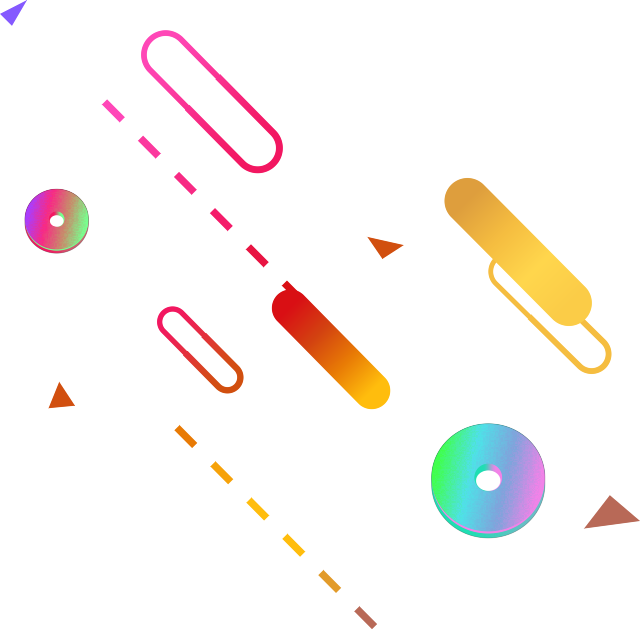
Write a WebGL 2 fragment shader that draws this background.

```glsl
#version 300 es
precision highp float;
// Scattered geometric confetti on white: diagonal pills, pill outlines, dashed
// lines, triangles and iridescent pierced discs. Each is a signed distance
// shape painted with a colour ramp, in units of 1/100 of the canvas height.

uniform vec2 u_resolution;
out vec4 outColor;

const vec3 WHITE = vec3(1.0);
const vec3 VIOLET = vec3(0.52, 0.35, 1.0);
const vec3 PURPLE = vec3(0.66, 0.24, 1.0);
const vec3 PINK = vec3(1.0, 0.28, 0.72);
const vec3 ROSE = vec3(0.95, 0.09, 0.38);
const vec3 RED = vec3(0.85, 0.06, 0.08);
const vec3 RUST = vec3(0.82, 0.31, 0.06);
const vec3 ORANGE = vec3(0.91, 0.48, 0.02);
const vec3 AMBER = vec3(1.0, 0.74, 0.05);
const vec3 GOLD = vec3(0.96, 0.74, 0.25);
const vec3 OCHRE = vec3(0.87, 0.62, 0.24);
const vec3 LEMON = vec3(1.0, 0.84, 0.30);
const vec3 CLAY = vec3(0.72, 0.41, 0.34);
const vec3 TAN = vec3(0.78, 0.55, 0.42);
const vec3 MINT = vec3(0.47, 1.0, 0.56);
const vec3 GREEN = vec3(0.25, 1.0, 0.30);
const vec3 CYAN = vec3(0.31, 0.88, 0.91);
const vec3 STEEL = vec3(0.50, 0.64, 0.86);
const vec3 ORCHID = vec3(0.95, 0.51, 0.91);
const vec3 TEAL = vec3(0.12, 0.87, 0.70);

const vec2 DASH_STEP = vec2(5.71, -5.75);
const vec2 DASH_HALF = vec2(2.0, 0.58);
const float DASH_LAST = 5.0;     // index of the final dash
const float GRAIN_CELL = 0.2;
const float GRAIN = 0.07;        // jitter of the disc ramps
const float SLANT = 0.22;        // lean of the disc colour bands

float hash(vec2 p) { return fract(sin(dot(p, vec2(127.1, 311.7))) * 43758.5453); }

// Smooth coverage of a signed distance
float cover(float d) {
  float px = 100.0 / u_resolution.y;
  return 1.0 - smoothstep(-0.6 * px, 0.6 * px, d);
}

void paint(inout vec3 col, vec3 ink, float d) { col = mix(col, ink, cover(d)); }

// Four evenly spaced colours
vec3 ramp(float t, vec3 a, vec3 b, vec3 c, vec3 d) {
  t = clamp(t, 0.0, 1.0) * 3.0;
  return mix(mix(mix(a, b, min(t, 1.0)), c, clamp(t - 1.0, 0.0, 1.0)), d, clamp(t - 2.0, 0.0, 1.0));
}

// x: distance to the segment, y: position along it
vec2 segment(vec2 p, vec2 a, vec2 b) {
  vec2 ab = b - a;
  float t = dot(p - a, ab) / dot(ab, ab);
  return vec2(length(p - a - ab * clamp(t, 0.0, 1.0)), t);
}

// Pill outline whose stroke thickens halfway along
void ring(inout vec3 col, vec2 p, vec2 a, vec2 b, float r, float stroke, vec3 c0, vec3 c1) {
  vec2 s = segment(p, a, b);
  float halfWidth = stroke * (s.y < 0.4 ? 0.88 : 1.06);
  paint(col, mix(c0, c1, smoothstep(-0.2, 1.1, s.y)), abs(s.x - r) - halfWidth);
}

// Row of dashes; x: distance, y: position along the row
vec2 dashes(vec2 p, vec2 start) {
  float gap = length(DASH_STEP);
  vec2 dir = DASH_STEP / gap, q = p - start;
  float along = dot(q, dir);
  float k = clamp(floor(along / gap + 0.5), 0.0, DASH_LAST);
  vec2 e = abs(vec2(along - k * gap, dot(q, vec2(-dir.y, dir.x)))) - DASH_HALF;
  return vec2(max(e.x, e.y), k / DASH_LAST);
}

float halfPlane(vec2 p, vec2 a, vec2 b) {
  vec2 e = normalize(b - a);
  return dot(p - a, vec2(-e.y, e.x));
}

// Corners run clockwise
float triangle(vec2 p, vec2 a, vec2 b, vec2 c) {
  return max(halfPlane(p, a, b), max(halfPlane(p, b, c), halfPlane(p, c, a)));
}

float ellipse(vec2 p, vec2 r) { return (length(p / r) - 1.0) * min(r.x, r.y); }

// Thick disc: rim, bevel, banded face, then the hole with its wall
void disc(inout vec3 col, vec2 p, vec2 centre, float r, float depth,
          vec3 c0, vec3 c1, vec3 c2, vec3 c3, vec3 rim, vec3 bevel) {
  vec2 q = p - centre, size = r * vec2(1.0, 0.95);
  float grain = (hash(floor(p / GRAIN_CELL)) - 0.5) * GRAIN;
  float t = 0.5 + 0.52 * (q.x - SLANT * q.y) / r + grain;
  float body = ellipse(q + vec2(0.0, clamp(-q.y, 0.0, depth)), size);
  paint(col, mix(rim, c3, 0.35 * smoothstep(0.4, 1.0, t)), body);
  paint(col, bevel, ellipse(q + vec2(0.0, 0.4 * depth), size * 0.99));
  float face = ellipse(q, size);
  paint(col, ramp(t, c0, c1, c2, c3), face);
  col = mix(col, col * 0.72, cover(abs(body) - 0.05));
  paint(col, mix(rim, bevel, smoothstep(-0.1, 0.15, q.x / r)), ellipse(q, vec2(0.245 * r)));
  paint(col, WHITE, ellipse(q + vec2(0.0, 0.055 * r), r * vec2(0.215, 0.18)));
}

void main() {
  vec2 p = gl_FragCoord.xy * 100.0 / u_resolution.y;
  vec3 col = WHITE;

  // Dashed lines
  vec2 d = dashes(p, vec2(18.0, 82.4));
  paint(col, ramp(d.y, PINK, mix(PINK, ROSE, 0.5), ROSE, RED), d.x);
  d = dashes(p, vec2(29.5, 30.7));
  paint(col, ramp(d.y, ORANGE, AMBER, AMBER, CLAY), d.x);

  // Pill outlines
  ring(col, p, vec2(26.3, 91.3), vec2(40.9, 76.5), 3.45, 0.52, PINK, ROSE);
  ring(col, p, vec2(27.4, 48.9), vec2(36.1, 40.1), 2.05, 0.48, ROSE, RUST);
  ring(col, p, vec2(80.6, 56.9), vec2(93.9, 43.8), 2.70, 0.44, GOLD, GOLD);

  // Solid pills
  d = segment(p, vec2(46.1, 51.1), vec2(59.0, 38.0));
  paint(col, ramp(d.y, RED, mix(RED, RUST, 0.8), ORANGE, AMBER), d.x - 2.95);
  d = segment(p, vec2(74.2, 68.1), vec2(90.3, 51.9));
  paint(col, ramp(d.y, OCHRE, GOLD, LEMON, mix(LEMON, GOLD, 0.4)), d.x - 3.65);

  // Triangles
  paint(col, VIOLET, triangle(p, vec2(4.3, 100.0), vec2(1.9, 95.9), vec2(0.0, 97.8)));
  paint(col, RUST, triangle(p, vec2(58.3, 62.4), vec2(64.1, 61.1), vec2(60.7, 58.9)));
  paint(col, RUST, triangle(p, vec2(9.4, 39.4), vec2(11.9, 35.6), vec2(7.7, 35.2)));
  paint(col, CLAY, triangle(p, vec2(96.8, 21.4), vec2(101.6, 17.3), vec2(92.7, 16.1)));

  // Discs
  disc(col, p, vec2(9.0, 65.2), 5.05, 0.6, PURPLE, mix(ROSE, PINK, 0.4), TAN, MINT, ROSE, MINT);
  disc(col, p, vec2(77.5, 24.2), 9.0, 1.05, GREEN, CYAN, STEEL, ORCHID, TEAL, ORCHID);

  outColor = vec4(col, 1.0);
}
```
